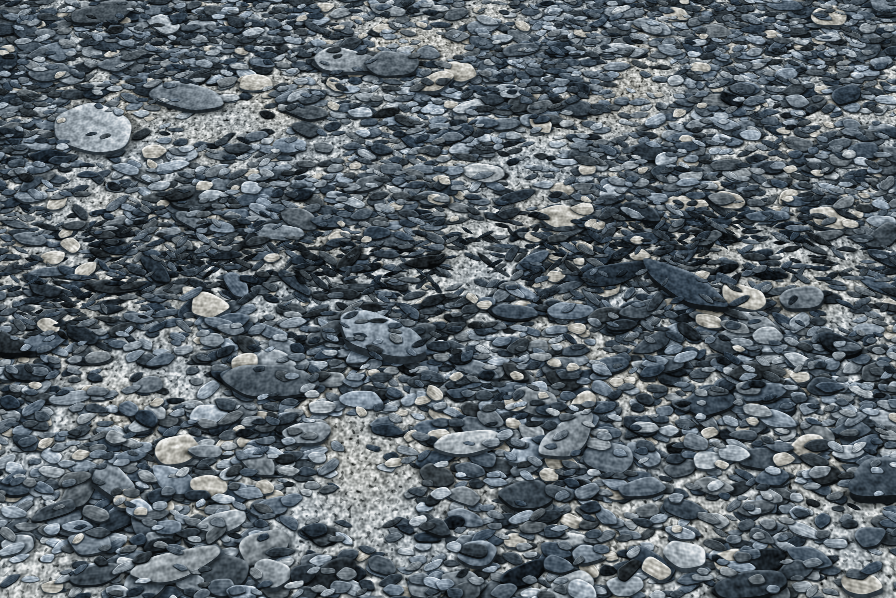
This texture is drawn by a WebGL 2 fragment shader. Its source:

```glsl
#version 300 es
precision highp float;
// Flat slate shingle lying on pale gritty sand, seen at a slant.
// Layers of jittered cells each drop one rounded polygonal slab with a dark
// side, a soft shadow and a lit rim; a band of thin dark slabs crosses them.

#define SLANT 0.28        // how strongly stones shrink towards the top
#define TILT 0.38         // spread of stone directions, radians
#define DARK_TONE 0.19
#define LIGHT_TONE 0.72
#define SHADOW 0.62
#define RIM_LIGHT 0.17
#define TEXTURE 0.22      // roughness of the stone faces
#define SAND_TONE 0.69
#define SAND_GRIT 0.42
#define PATCHINESS 0.85   // how much bare sand gathers in patches
#define BAND_Y 0.66       // height of the dark band on the ground
#define BAND_WIDTH 0.13

uniform vec2 u_resolution;
out vec4 fragColor;

// Cell size and share of filled cells, from the bottom layer up
const int LAYER_COUNT = 8;
const vec2 LAYERS[LAYER_COUNT] = vec2[](
  vec2(0.026, 0.75), vec2(0.036, 0.70), vec2(0.052, 0.60), vec2(0.030, 0.58),
  vec2(0.072, 0.40), vec2(0.042, 0.42), vec2(0.145, 0.13), vec2(0.024, 0.28));

float hash(vec2 p) {
  vec3 a = fract(p.xyx * 0.1031);
  a += dot(a, a.yzx + 33.33);
  return fract((a.x + a.y) * a.z);
}

float cornerSlope(vec2 cell, vec2 offset) {
  float angle = 6.2832 * hash(cell);
  return dot(offset, vec2(cos(angle), sin(angle)));
}

// Gradient noise, roughly -0.6 to 0.6
float noise(vec2 p) {
  vec2 c = floor(p), f = p - c;
  vec2 w = f * f * f * (f * (f * 6.0 - 15.0) + 10.0);
  vec2 e = vec2(1.0, 0.0);
  return mix(mix(cornerSlope(c, f), cornerSlope(c + e, f - e), w.x),
             mix(cornerSlope(c + e.yx, f - e.yx), cornerSlope(c + 1.0, f - 1.0), w.x), w.y);
}

// Rounded irregular hexagon: 1 on the outline, smaller inside
float outline(vec2 p, vec2 seed) {
  float sum = pow(length(p) / 1.15, 8.0);
  for (int k = 0; k < 6; k++) {
    vec2 s = seed * 13.0 + float(k);
    float angle = (float(k) + 0.65 * hash(s)) * 1.0472;
    float reach = 0.72 + 0.34 * hash(s + vec2(9.0, 31.0));
    sum += pow(max(dot(p, vec2(cos(angle), sin(angle))), 0.0) / reach, 8.0);
  }
  return pow(sum, 0.125);
}

// Surfaces are (tone, warmth)
vec2 sand(vec2 q) {
  float grit = noise(q * 85.0) + 0.8 * noise(q * 190.0);
  float specks = smoothstep(0.18, 0.4, noise(q * 120.0 + 40.0));
  float tone = SAND_TONE + SAND_GRIT * grit + 0.15 * noise(q * 14.0) - 0.3 * specks;
  return vec2(tone, 0.55 + 0.8 * noise(q * 6.0 + 7.0));
}

vec2 addStone(vec2 under, vec2 q, vec2 centre, vec2 id, float size, float pixel) {
  float band = (centre.y - BAND_Y - 0.15 * noise(centre * 2.0)) / BAND_WIDTH;
  band = exp(-band * band);
  float pebble = step(0.95, hash(id + 5.0));

  // Local frame
  float rx = size * mix(0.42, 0.72, hash(id + 11.0));
  float flatness = mix(0.36, 0.66, hash(id + 17.0)) * (1.0 - 0.38 * band);
  vec2 radii = rx * vec2(1.0, mix(flatness, 0.65, pebble));
  float angle = (hash(id + 23.0) + hash(id + 29.0) - 1.0) * 2.0 * TILT * (1.0 + 0.5 * band);
  float c = cos(angle), s = sin(angle);
  mat2 turn = mat2(c, -s, s, c);
  vec2 p = turn * (q - centre) / radii;
  if (dot(p, p) > 4.0) return under;
  float thickness = mix(0.1, 0.34, hash(id + 31.0));
  vec2 drop = turn * vec2(0.0, thickness * radii.y) / radii;
  float top = outline(p, id), low = outline(p + drop, id);
  float soft = pixel / sqrt(radii.x * radii.y);

  // Face tone, grain and rim
  float tone = mix(DARK_TONE, LIGHT_TONE, hash(id + 37.0));
  tone *= (1.0 - 0.45 * band) * mix(1.0, 0.55, step(0.84, hash(id + 41.0)));
  tone = mix(tone, 0.7, pebble);
  float grain = noise(q * 75.0 + id) + 0.8 * noise(q * 175.0 + id);
  float layering = noise(p * vec2(1.2, 4.0) + id);
  vec2 lean = vec2(hash(id + 43.0) - 0.5, 0.55);
  float face = tone * (1.0 + 0.25 * dot(p, lean) + 0.3 * layering) + TEXTURE * grain * (0.35 + tone);
  face += RIM_LIGHT * smoothstep(0.78, 0.95, top) * smoothstep(-0.2, 0.7, p.y + 0.4 * lean.x);
  float warmth = mix(0.7 * hash(id + 47.0) - 0.45, 1.1, pebble);

  // Shadow, side, then top face
  under.x *= 1.0 - SHADOW * smoothstep(1.4, 0.9, low);
  float side = tone * 0.3 + 0.1 * grain * tone;
  under = mix(under, vec2(side, 0.0), smoothstep(1.0 + soft, 1.0 - soft, low));
  return mix(under, vec2(face, warmth), smoothstep(1.0 + soft, 1.0 - soft, top));
}

void main() {
  vec2 view = gl_FragCoord.xy / u_resolution.y;
  float depth = 1.0 - SLANT * view.y;
  vec2 q = vec2(view.x - 0.5 * u_resolution.x / u_resolution.y, view.y) / depth;
  float pixel = 0.75 / (u_resolution.y * pow(depth, 1.5));

  vec2 surface = sand(q);
  for (int i = 0; i < LAYER_COUNT; i++) {
    float size = LAYERS[i].x;
    vec2 cell = size * vec2(1.25, 0.8);
    vec2 home = floor(q / cell);
    // Far rows first, so nearer stones overlap them
    for (int n = 0; n < 9; n++) {
      vec2 at = home + vec2(n % 3 - 1, 1 - n / 3);
      vec2 id = at + 61.0 * float(i + 1);
      vec2 jitter = vec2(hash(id + 53.0), hash(id + 59.0));
      vec2 centre = (at + 0.15 + 0.7 * jitter) * cell;
      float share = LAYERS[i].y * (1.0 + PATCHINESS * 2.0 * noise(centre * 3.5 + 20.0));
      if (hash(id) < share) surface = addStone(surface, q, centre, id, size, pixel);
    }
  }

  // Blue-grey in the middle tones, neutral at both ends
  float tone = clamp(surface.x, 0.03, 0.93);
  float tint = min(1.0, 5.0 * tone * (1.0 - tone));
  vec3 color = tone + tint * (vec3(-0.045, 0.0, 0.035) + surface.y * vec3(0.055, 0.012, -0.045));
  fragColor = vec4(clamp(color, 0.0, 1.0), 1.0);
}
```
